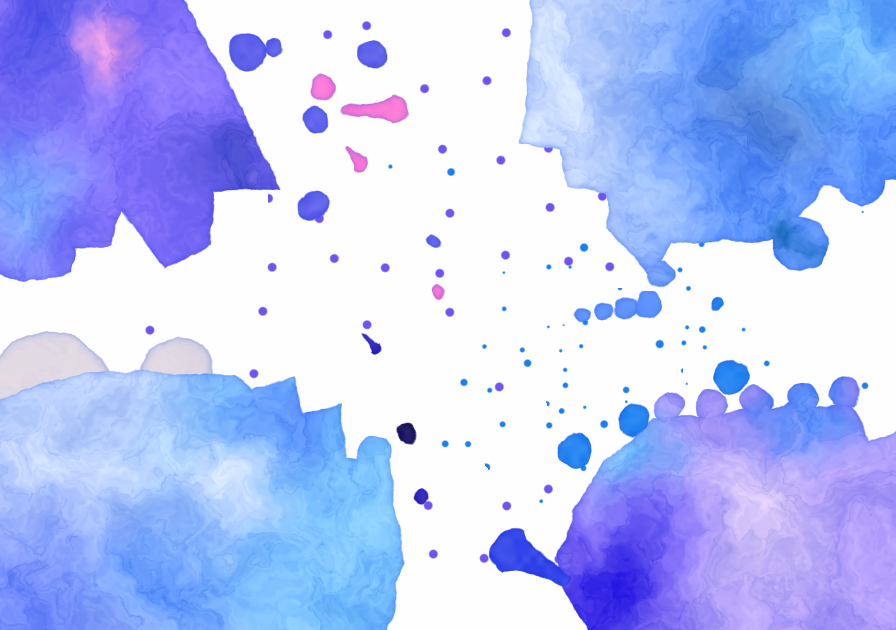
A Shadertoy shader for this background:

```glsl
// Watercolour paper: four torn washes in the corners, ink drops between them.
// Washes are noise-warped outlines filled with soft stains of pigment;
// dots come from jittered grids, larger drops are tapered capsules.
const vec3 INK = vec3(.19, .13, .9), INDIGO = vec3(.35, .36, .92);
const vec3 VIOLET = vec3(.51, .44, .98), BLUE = vec3(.35, .57, .99);
const vec3 SKY = vec3(.47, .75, 1), PALE = vec3(.76, .84, 1);
const vec3 LILAC = vec3(.82, .76, .97), PINK = vec3(1, .46, .84);
const vec3 AZURE = vec3(.1, .5, .94);

float hash(vec2 p) { return fract(sin(dot(p, vec2(127.1, 311.7))) * 43758.5453); }

float noise(vec2 p) {
  vec2 i = floor(p), f = fract(p), e = vec2(1, 0);
  f *= f * (3. - 2. * f);
  return mix(mix(hash(i), hash(i + e), f.x), mix(hash(i + e.yx), hash(i + 1.), f.x), f.y);
}

float fbm(vec2 p) {
  float sum = 0., amp = .5;
  for (int i = 0; i < 5; i++, amp *= .5) {
    sum += amp * noise(p);
    p = mat2(1.6, 1.2, -1.2, 1.6) * p + 3.7;
  }
  return sum;
}

vec2 warp(vec2 p) { return vec2(fbm(p), fbm(p + 19.)) - .48; }

// Signed distance to a closed outline
float outline(vec2 p, vec2 v[12]) {
  float d = 1e3, side = 1.;
  for (int i = 0, j = 11; i < 12; j = i, i++) {
    vec2 e = v[j] - v[i], w = p - v[i];
    d = min(d, length(w - e * clamp(dot(w, e) / dot(e, e), 0., 1.)));
    bvec3 c = bvec3(p.y >= v[i].y, p.y < v[j].y, e.x * w.y > e.y * w.x);
    if (all(c) || all(not(c))) side = -side;
  }
  return side * d;
}

float disc(vec2 p, float x, float y, float r) { return length(p - vec2(x, y)) - r; }

float cover(float d) { float px = 5.4 / iResolution.y; return smoothstep(px, -px, d); }

// Soft patch of pigment inside a wash
void stain(inout vec3 c, vec2 p, float x, float y, float r, vec3 tint) {
  vec2 d = (p - vec2(x, y)) / r;
  c = mix(c, tint, exp(-dot(d, d)));
}

// Pigment on paper, with grain and a darker dried rim
void lay(inout vec3 paper, vec3 tint, float d, float grain) {
  tint = clamp(tint + grain * vec3(.8, .65, .25), 0., 1.);
  tint *= mix(vec3(1), vec3(.5, .65, .97), .55 * exp(-abs(d) * 45.));
  paper = mix(paper, tint, cover(d));
}

// Drop at a, with a tail that tapers to a + e
void drop(inout vec3 c, vec2 p, float x, float y, float r, vec3 tint, vec2 e) {
  vec2 w = p - vec2(x, y);
  float h = clamp(dot(w, e) / max(dot(e, e), 1e-4), 0., 1.);
  float d = length(w - e * h) - r * (1. - .75 * sqrt(h));
  lay(c, mix(tint, tint * .8 + .2, noise(p * 14.) * .6), d, 0.);
}
void spot(inout vec3 c, vec2 p, float x, float y, float r, vec3 tint) {
  drop(c, p, x, y, r, tint, vec2(0));
}

// Jittered dots; density is the chance that a cell holds one
void scatter(inout vec3 c, vec2 p, float cell, float r, float vary, float density, vec3 tint) {
  vec2 id = floor(p / cell);
  vec2 at = (id + .25 + .5 * vec2(hash(id + 3.), hash(id + 8.))) * cell;
  float d = length(p - at) - r * (1. - vary * hash(id + 5.));
  c = mix(c, tint, cover(d) * step(hash(id), density));
}

void mainImage(out vec4 fragColor, in vec2 fragCoord) {
  // Canvas is 5.4 units high, measured from the top
  vec2 p = vec2(fragCoord.x, iResolution.y - fragCoord.y) / iResolution.y * 5.4;
  vec2 q = p + .1 * warp(p * 5.), flow = p + .8 * warp(p * 1.6) + .25 * warp(p * 6.);
  float bloom = fbm(flow * 2.5);
  float grain = .4 * (bloom - .48) + .1 * (noise(flow * 22.) - .5);
  grain -= .07 * smoothstep(.03, 0., abs(bloom - .5));
  vec3 col = vec3(1, .995, 1), c = VIOLET;

  // Grey cloud, dots and specks
  lay(col, vec3(.88, .85, .89), min(disc(q, .42, 3.4, .56), disc(q, 1.53, 3.22, .32)), grain * .2);
  scatter(col, p, .5, .037, 0., abs(p.x - 3.8) < 1.5 ? .55 : .15, vec3(.43, .33, .95));
  scatter(col, p, .17, .035, .8, .6 * exp(-2. * abs(length(p - vec2(5.3, 3.2)) - .4)), AZURE);

  // Upper left: violet
  stain(c, flow, .1, 1.8, .6, mix(BLUE, PALE, .3));
  stain(c, flow, .3, .25, .5, INDIGO);
  stain(c, flow, .95, .5, .25, mix(LILAC, PINK, .5));
  stain(c, flow, 2.1, 1.4, .38, INDIGO * .9);
  lay(col, c, outline(q, vec2[12](vec2(-.5), vec2(1.31, -.5), vec2(2.43, 1.6), vec2(1.82, 1.63),
    vec2(1.82, 2.1), vec2(1.43, 2.3), vec2(1.03, 1.8), vec2(.98, 2.1), vec2(.64, 2.12),
    vec2(.6, 2.33), vec2(.2, 2.42), vec2(-.5, 2.2))), grain * .8);

  // Upper right: pale edge into blue
  c = mix(PALE, BLUE, smoothstep(4.8, 6.2, flow.x));
  stain(c, flow, 6.6, .9, .55, BLUE * .85);
  stain(c, flow, 7.3, .3, .6, SKY);
  stain(c, flow, 6.85, 2.1, .2, AZURE * .8);
  float d = outline(q, vec2[12](vec2(4.6, -.5), vec2(4.47, 1.22), vec2(4.8, 1.28), vec2(4.85, 1.62),
    vec2(5.2, 1.65), vec2(5.2, 1.95), vec2(5.6, 2.4), vec2(5.77, 2.08), vec2(6.65, 2.07),
    vec2(7.08, 1.6), vec2(8.2, 1.5), vec2(8.2, -.5)));
  d = min(d, min(disc(q, 6.85, 2.08, .23), min(disc(q, 7.4, 1.57, .18), disc(q, 5.66, 2.35, .11))));
  lay(col, c, d, grain);

  // Lower left: lavender into sky
  c = mix(PALE, SKY, smoothstep(.8, 2.4, flow.x));
  stain(c, flow, .2, 5.2, .85, mix(BLUE, VIOLET, .4));
  stain(c, flow, 2.4, 3.5, .45, BLUE);
  stain(c, flow, 1.5, 5., .55, BLUE);
  stain(c, flow, 1.9, 4.2, .4, PALE);
  d = outline(q, vec2[12](vec2(-.5, 3.58), vec2(.8, 3.17), vec2(2.02, 3.2), vec2(2.17, 3.36),
    vec2(2.52, 3.22), vec2(2.57, 3.54), vec2(2.93, 3.46), vec2(2.95, 3.9), vec2(3.35, 3.92),
    vec2(3.46, 4.85), vec2(3.2, 5.9), vec2(-.5, 5.9)));
  lay(col, c, min(d, disc(q, 3.2, 3.9, .15)), grain);

  // Lower right: lilac heart, deep flank, lobes on top
  c = mix(VIOLET, LILAC, .45);
  stain(c, flow, 6.6, 4.4, .65, LILAC);
  stain(c, flow, 5.7, 4.5, .4, VIOLET);
  stain(c, flow, 5.1, 5., .6, INK);
  stain(c, flow, 5.5, 3.8, .4, SKY);
  stain(c, flow, 7., 3.4, .35, BLUE);
  d = outline(q, vec2[12](vec2(8.2, 3.45), vec2(7.45, 3.78), vec2(7.3, 3.5), vec2(6.75, 3.45),
    vec2(6.2, 3.56), vec2(5.6, 3.6), vec2(5.2, 3.95), vec2(4.95, 4.3), vec2(4.77, 4.75),
    vec2(4.85, 5.1), vec2(5.3, 5.9), vec2(8.2, 5.9)));
  for (float i = 0.; i < 5.; i++) d = min(d, disc(q, 5.73 + .38 * i, 3.5 - .03 * i, .14));
  lay(col, c, d, grain);
  drop(col, q, 4.4, 4.73, .2, mix(INK, AZURE, .3), vec2(.45, .22));

  // Larger drops
  spot(col, q, 2.12, .45, .17, INDIGO);
  spot(col, q, 2.36, .4, .08, INDIGO);
  spot(col, q, 3.2, .48, .13, INDIGO);
  for (float i = 0.; i < 2.; i++) spot(col, q, 2.7, 1.03 + .74 * i, .12, INDIGO);
  spot(col, q, 3.72, 2.07, .06, INDIGO);
  spot(col, q, 2.78, .76, .11, PINK);
  drop(col, q, 3.38, .93, .13, PINK, vec2(-.41, .01));
  drop(col, q, 3.07, 1.38, .08, PINK, vec2(-.1));
  spot(col, q, 3.77, 2.49, .06, PINK);
  drop(col, q, 3.2, 2.97, .06, INK * .8, vec2(-.07, -.1));
  spot(col, q, 3.49, 3.72, .085, INK * .4);
  spot(col, q, 3.62, 4.24, .065, INK * .8);
  for (float i = 0.; i < 4.; i++) spot(col, q, 4.98 + .19 * i, 2.69 - .03 * i, .07 + .015 * i, BLUE);
  spot(col, q, 4.92, 3.87, .15, AZURE);
  spot(col, q, 5.43, 3.6, .13, AZURE);
  spot(col, q, 6.28, 3.23, .14, AZURE);
  spot(col, q, 6.15, 2.6, .06, AZURE);
  fragColor = vec4(col, 1);
}
```
